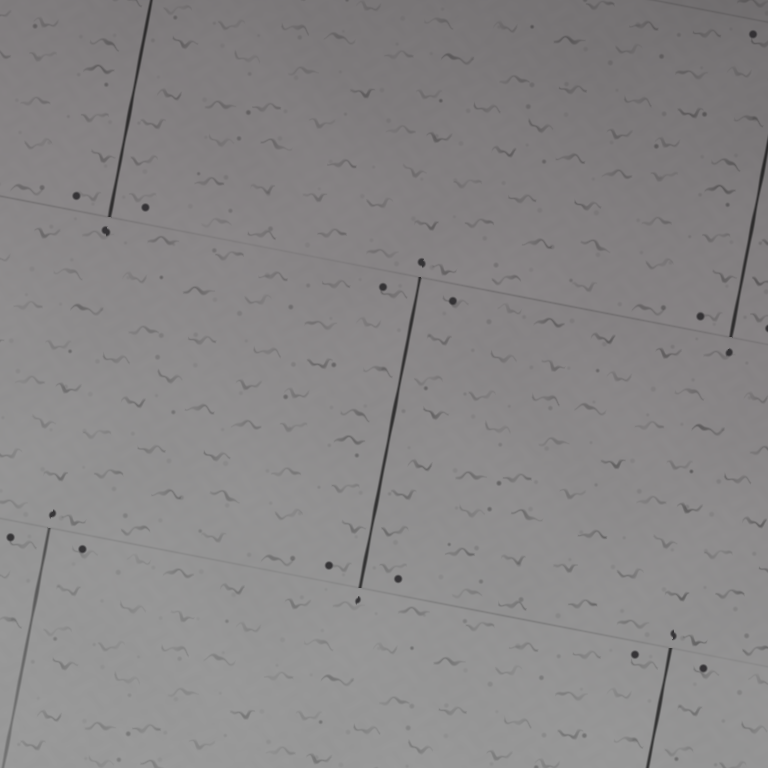
This texture is drawn by a WebGL 1 fragment shader. Its source:

```glsl
precision highp float;
// Ceiling of two-to-one mineral fibre tiles in running bond, seen at a slant.
// Every tile carries the same worm-like fissures, pinholes and six nail heads;
// light from the lower left fades the marks and seams a little.
uniform vec2 u_resolution;

const vec2 JOINT = vec2(0.547, 0.639);  // a corner where seams meet
const float TILE_HEIGHT = 0.412;        // tile height on the canvas
const float TILT = 0.191;               // slant of the rows, radians
const float TAU = 6.2831853;

vec2 hash2(vec2 p) {
  vec2 k = vec2(dot(p, vec2(127.1, 311.7)), dot(p, vec2(269.5, 183.3)));
  return fract(sin(k) * 43758.55);
}

mat2 rotation(float angle) {
  float c = cos(angle), s = sin(angle);
  return mat2(c, s, -s, c);
}

// Coverage of a shape from its signed distance.
float cover(float dist, float soft) {
  return 1.0 - smoothstep(-soft, soft, dist);
}

// Two layered sines, roughly -1 to 1.
float ripple(vec2 p) {
  return 0.5 * sin(p.x + 1.7 * sin(p.y * 0.8)) + 0.5 * sin(p.y * 1.3 + 1.9 * sin(p.x * 0.7));
}

// One wavy stroke with uneven thickness and tapered ends.
float squiggle(vec2 d, vec2 seed, float soft) {
  float halfLength = mix(0.036, 0.050, seed.x);
  float s = d.x / halfLength;
  float a = 3.2 * s + TAU * seed.x;
  float b = 7.0 * s + TAU * seed.y;
  float wave = 0.0085 * (sin(a) + 0.5 * sin(b));
  float slope = 0.0085 * (3.2 * cos(a) + 3.5 * cos(b)) / halfLength;
  float width = 0.0055 * (0.8 + 0.4 * sin(5.0 * s + TAU * seed.y)) * (1.0 - 0.6 * s * s);
  float dist = abs(d.y - wave) / sqrt(1.0 + slope * slope) - width;
  float ink = 0.75 + 0.25 * sin(2.5 * s + 9.0 * seed.x);
  return ink * cover(max(dist, abs(d.x) - halfLength), soft);
}

// Fissures on a jittered grid; alternate rows hold one fewer.
float fissures(vec2 t, float soft) {
  float row = floor(t.y * 8.0);
  vec2 size = vec2(2.0 / (11.0 - mod(row, 2.0)), 0.125);
  vec2 cell = vec2(floor(t.x / size.x), row);
  vec2 jitter = hash2(cell + 3.1) - 0.5;
  vec2 seed = hash2(cell + 17.4);
  vec2 d = t - (cell + 0.5) * size - jitter * vec2(0.07, 0.052);
  d = rotation(0.09 + 0.4 * (seed.y - 0.5)) * d;
  float strength = mix(0.45, 1.0, hash2(cell + 41.0).x);
  return strength * squiggle(d, seed, soft);
}

// Pinholes on a jittered grid, most of them faint.
float pinholes(vec2 t, vec2 count, float soft) {
  vec2 size = vec2(2.0, 1.0) / count;
  vec2 cell = floor(t / size);
  vec2 seed = hash2(cell + 71.3);
  vec2 centre = (cell + 0.2 + 0.6 * hash2(cell + 5.7)) * size;
  float strength = 0.2 + 0.8 * pow(seed.y, 5.0);
  return strength * cover(length(t - centre) - mix(0.004, 0.008, seed.x), soft);
}

// Nail heads near the corners and the middle of the long edges.
float nails(vec2 t, vec2 tile, float soft) {
  vec2 side = step(vec2(1.0, 0.5), t);
  vec2 wobble = 0.012 * (hash2(tile * 3.0 + side) - 0.5);
  vec2 f = min(t, vec2(2.0, 1.0) - t) + wobble;
  float corner = length(f - vec2(0.11, 0.048));
  float middle = length(vec2(t.x - 1.0 + wobble.x, f.y - 0.044));
  return cover(min(corner, middle) - 0.0118, soft);
}

void main() {
  vec2 uv = gl_FragCoord.xy / u_resolution;
  float pixel = 1.0 / (min(u_resolution.x, u_resolution.y) * TILE_HEIGHT);
  float soft = max(pixel, 0.0045);

  // Tile space: x along the rows, y down; each tile is 2 by 1.
  vec2 q = rotation(TILT) * (uv - JOINT) / TILE_HEIGHT;
  q.y = -q.y;
  float row = floor(q.y);
  float shifted = q.x + mod(row, 2.0);
  vec2 tile = vec2(floor(shifted / 2.0), row);
  vec2 t = vec2(shifted - 2.0 * tile.x, q.y - row);

  // Painted board under uneven light.
  float shadow = pow(0.85 * uv.y + 0.25 * uv.x, 1.7);
  float light = 0.597 - 0.135 * shadow;
  light += 0.004 * ripple(q * 9.0) + 0.004 * ripple(q * 83.0 + 4.0);
  light += 0.008 * (hash2(tile + 8.0).x - 0.5);
  vec3 color = light * mix(vec3(1.0), vec3(1.0, 0.975, 0.985), smoothstep(0.0, 0.6, shadow));

  // Wear in the board.
  float contrast = mix(0.75, 1.05, hash2(tile + 23.0).y) * mix(0.8, 1.1, uv.x);
  color *= 1.0 - 0.33 * contrast * fissures(t, soft);
  color *= 1.0 - 0.35 * contrast * pinholes(t, vec2(14.0, 8.0), soft);

  // Open end seams, and long seams that are nearly closed.
  float wash = smoothstep(0.0, 0.4, uv.x + 0.5 * uv.y);
  float endGap = min(t.x, 2.0 - t.x) + 0.0012 * ripple(q * 31.0);
  float longGap = min(t.y, 1.0 - t.y);
  float longInk = 0.11 + 0.05 * ripple(q * 4.0);
  color *= 1.0 - mix(0.25, 0.65, wash) * cover(endGap - 0.0045, soft);
  color *= 1.0 - longInk * mix(0.6, 1.0, wash) * cover(longGap - 0.0025, soft);
  color = mix(color, vec3(0.17, 0.165, 0.175), 0.9 * nails(t, tile, soft));

  gl_FragColor = vec4(color, 1.0);
}
```
